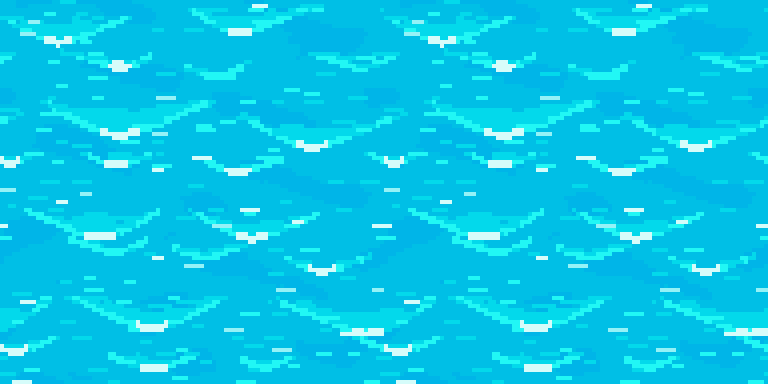
Reproduce this texture procedurally as a Shadertoy shader.

```glsl
const float TAU = 6.2831853;
const float CELLS = 96.0;   // blocks along one side of a repeat
const int SAMPLES = 3;      // edge smoothing, per axis

const vec3 DEEP   = vec3(0.00, 0.71, 0.91);
const vec3 WATER  = vec3(0.00, 0.75, 0.90);
const vec3 LIGHT  = vec3(0.01, 0.85, 0.92);
const vec3 BRIGHT = vec3(0.13, 0.97, 0.96);
const vec3 PALE   = vec3(0.58, 0.95, 0.97);
const vec3 FOAM   = vec3(0.84, 0.99, 0.98);

float hash(vec2 p, float seed) {
    vec3 q = fract(vec3(p.xyx + seed) * vec3(0.1031, 0.1030, 0.0973));
    q += dot(q, q.yzx + 33.33);
    return fract((q.x + q.y) * q.z);
}

// Shortest offset on the repeating grid
vec2 wrapOffset(vec2 d) {
    return mod(d + 0.5 * CELLS, CELLS) - 0.5 * CELLS;
}

// Random value held along horizontal runs, shifted on every row
float runNoise(vec2 cell, float size, float seed) {
    float shift = floor(size * hash(vec2(cell.y, 7.0), seed));
    float run = floor(mod(cell.x + shift, CELLS) / size);
    return hash(vec2(run, cell.y), seed + 3.0);
}

// Bowl-shaped crest: 0 none, 1 body, 2 bright rim, 4 foam
float crest(vec2 p, vec2 size, float skew, float foamWidth, float ragged) {
    float u = p.x / size.x;
    if (abs(u) > 1.0) return 0.0;
    u -= skew * (1.0 - u * u);
    float h = p.y + size.y * (1.0 - pow(abs(u), 1.35));
    float top = -0.32 * size.y * (1.0 - u * u) + 3.0 * (ragged - 0.5);
    if (h < 0.0) return 0.0;
    if (h < 1.9 && abs(u) < foamWidth) return 4.0;
    if (h < 1.7 && abs(u) < 0.85 && ragged < 0.78) return 2.0;
    return p.y < top ? 1.0 : 0.0;
}

// Alternating rows of wide and narrow crests
float crestLevel(vec2 cell, float ragged) {
    float level = 0.0;
    for (int row = 0; row < 8; row++) {
        bool wide = row % 2 == 0;
        int count = wide ? 2 : 3;
        float stagger = float(row / 2 % 2) * 15.0;
        for (int col = 0; col < count; col++) {
            vec2 id = vec2(col, row);
            float r = hash(id, 11.0);
            vec2 jitter = vec2(hash(id, 23.0), hash(id, 37.0)) - 0.5;
            vec2 center = vec2(20.0 + stagger + float(col) * CELLS / float(count),
                               94.0 - 12.0 * float(row));
            center = floor(center + jitter * (wide ? vec2(10.0, 6.0) : vec2(16.0, 7.0)));
            vec2 size = wide ? mix(vec2(17.0, 7.5), vec2(24.0, 10.5), r)
                             : mix(vec2(7.0, 3.0), vec2(13.0, 4.8), r);
            float foam = wide ? 0.2 : 0.3 * step(0.6, hash(id, 53.0));
            vec2 p = wrapOffset(cell - center);
            level = max(level, crest(p, size, 0.5 * jitter.x, foam, ragged));
        }
    }
    return level;
}

// Short glints, one block high, scattered in slots
float glintLevel(vec2 cell) {
    const float SLOT = 8.0;
    float x = mod(cell.x + floor(SLOT * hash(vec2(cell.y, 1.0), 61.0)), CELLS);
    vec2 id = vec2(floor(x / SLOT), cell.y);
    float len = 3.0 + floor(3.0 * hash(id, 71.0));
    if (hash(id, 83.0) > 0.095 || mod(x, SLOT) >= len) return 0.0;
    float tone = hash(id, 97.0);
    return tone < 0.5 ? 1.0 : tone < 0.8 ? 2.0 : tone < 0.88 ? 3.0 : 4.0;
}

// Broad darker patches from layered periodic sines
float depthField(vec2 uv) {
    float a = sin(TAU * (2.0 * uv.x + 3.0 * uv.y) + 1.2 * sin(TAU * 4.0 * uv.y));
    float b = sin(TAU * (uv.x - 5.0 * uv.y) + 1.5 * sin(TAU * 2.0 * uv.x));
    float c = sin(TAU * (3.0 * uv.x + 7.0 * uv.y) + 2.0);
    return a + b + 0.5 * c;
}

vec3 waterColor(vec2 uv) {
    vec2 cell = mod(floor(uv * CELLS), CELLS);
    float ragged = runNoise(cell, 6.0, 5.0);
    float level = max(crestLevel(cell, ragged), glintLevel(cell));
    if (level > 3.5) return FOAM;
    if (level > 2.5) return PALE;
    if (level > 1.5) return BRIGHT;
    if (level > 0.5) return LIGHT;
    float depth = depthField(cell / CELLS) + 0.5 * (ragged - 0.5);
    return depth > 1.08 ? DEEP : WATER;
}

void mainImage(out vec4 fragColor, in vec2 fragCoord) {
    vec3 sum = vec3(0.0);
    for (int i = 0; i < SAMPLES * SAMPLES; i++) {
        vec2 offset = (vec2(i % SAMPLES, i / SAMPLES) + 0.5) / float(SAMPLES) - 0.5;
        sum += waterColor((fragCoord + offset) / iResolution.y);
    }
    fragColor = vec4(sum / float(SAMPLES * SAMPLES), 1.0);
}
```
